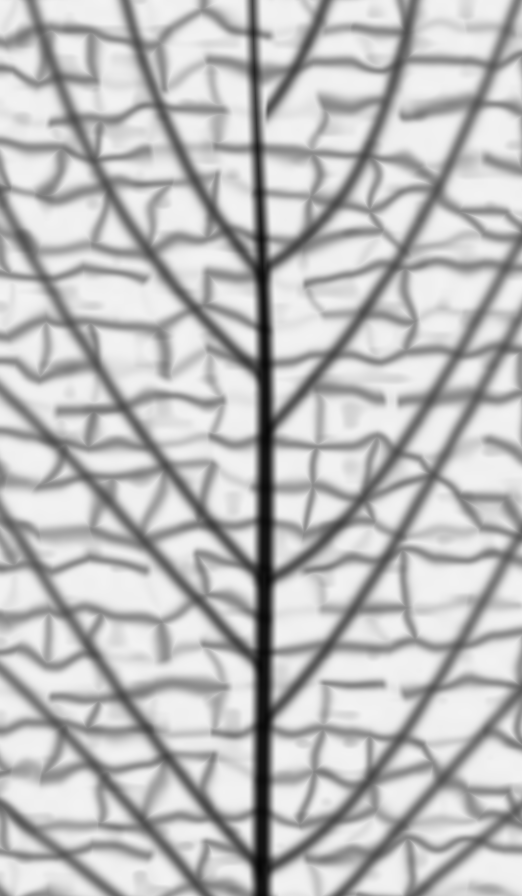
A Shadertoy shader for this texture:

```glsl
const float CANVAS_HEIGHT = 7.68;
const float REPEAT_ROWS = 7.0;
const float MID_COLUMN = 5.0;
const vec2 CELL = vec2(0.45, 0.354);
const int SIDE_VEINS = 8;

// Each vein: root height, then linear, quadratic and quartic rise.
const vec4 LEFT_VEINS[SIDE_VEINS] = vec4[](
    vec4(2.36, 1.15, 0.40, 0.25), vec4(3.22, 0.93, 0.12, 0.06),
    vec4(4.96, 1.03, 0.19, 0.0), vec4(5.72, 1.03, 0.06, -0.009),
    vec4(7.45, 1.08, 0.15, -0.003), vec4(8.20, 1.10, 0.05, -0.01),
    vec4(8.65, 0.78, 0.0, 0.0), vec4(9.90, 1.0, 0.0, 0.0));
const vec4 RIGHT_VEINS[SIDE_VEINS] = vec4[](
    vec4(0.95, 1.15, 1.30, 0.0), vec4(2.30, 0.68, 0.27, 0.38),
    vec4(3.70, 1.00, 0.24, 0.02), vec4(4.98, 0.45, 0.50, -0.02),
    vec4(6.17, 1.00, 0.36, -0.02), vec4(7.45, 0.43, 0.50, -0.02),
    vec4(8.39, 1.13, 0.0, 0.0), vec4(8.75, 0.84, 0.0, 0.0));

vec2 hash2(vec2 p) {
    vec3 h = fract(p.xyx * vec3(0.1031, 0.1030, 0.0973));
    h += dot(h, h.yzx + 33.33);
    return fract((h.xx + h.yz) * h.zy);
}

float noise(vec2 p) {
    vec2 i = floor(p), f = fract(p);
    f = f * f * (3.0 - 2.0 * f);
    float top = mix(hash2(i).x, hash2(i + vec2(1, 0)).x, f.x);
    float bottom = mix(hash2(i + vec2(0, 1)).x, hash2(i + vec2(1, 1)).x, f.x);
    return mix(top, bottom, f.y);
}

float softLine(float dist, float width) {
    float t = dist / width;
    return exp(-t * t);
}

float segmentDistance(vec2 p, vec2 a, vec2 b) {
    vec2 ab = b - a, ap = p - a;
    return length(ap - ab * clamp(dot(ap, ab) / dot(ab, ab), 0.0, 1.0));
}

vec2 repeatId(vec2 id) {
    return vec2(id.x, mod(id.y, REPEAT_ROWS));
}

// Junction of cross veins; the scatter repeats down the leaf.
vec2 junction(vec2 id) {
    vec2 jitter = hash2(repeatId(id) + 17.0) - 0.5;
    float fromMidrib = abs(id.x - MID_COLUMN);
    jitter *= mix(0.25, 0.75, min(fromMidrib * 0.5, 1.0));
    float arch = 0.25 * softLine(id.x - MID_COLUMN + 1.0, 0.6);
    return (id + vec2(0.0, 0.75 - arch) + jitter) * CELL;
}

// Mostly level rungs, joined by scattered steep ties.
float crossVeins(vec2 p) {
    vec2 base = floor(p / CELL);
    float ink = 0.0;
    for (int y = -2; y <= 2; y++)
    for (int x = -2; x <= 2; x++) {
        vec2 id = base + vec2(x, y);
        vec2 start = junction(id);
        vec2 chance = hash2(repeatId(id) + 53.0);
        float rung = segmentDistance(p, start, junction(id + vec2(1, 0)));
        float tie = segmentDistance(p, start, junction(id + vec2(0, 1)));
        float rungInk = mix(0.06, 0.42, smoothstep(0.08, 0.4, chance.x));
        float tieInk = 0.40 * smoothstep(0.45, 0.75, chance.y);
        tieInk *= step(0.5, abs(id.x - MID_COLUMN));
        ink = max(ink, rungInk * softLine(rung, 0.054));
        ink = max(ink, tieInk * softLine(tie, 0.052));
    }
    return ink;
}

// Curved side vein; away is the distance out from the midrib.
float sideVein(float away, float y, vec4 vein) {
    float cube = away * away * away;
    float rise = away * (vein.y + vein.z * away + vein.w * cube);
    float slope = vein.y + 2.0 * vein.z * away + 4.0 * vein.w * cube;
    float dist = abs(y - vein.x + rise) / sqrt(1.0 + slope * slope);
    float outward = clamp(away * 0.5, 0.0, 1.0);
    float strength = mix(0.66, 0.49, outward);
    return strength * softLine(dist, 0.062) * smoothstep(-0.03, 0.02, away);
}

float sideVeins(vec2 p) {
    float ink = 0.0;
    for (int i = 0; i < SIDE_VEINS; i++) {
        ink = max(ink, sideVein(2.24 - p.x, p.y, LEFT_VEINS[i]));
        ink = max(ink, sideVein(p.x - 2.28, p.y, RIGHT_VEINS[i]));
    }
    return ink;
}

float midrib(vec2 p) {
    float axis = mix(2.16, 2.275, smoothstep(-0.5, 3.5, p.y));
    axis -= 0.03 * smoothstep(4.0, 7.5, p.y);
    float halfWidth = mix(0.036, 0.070, smoothstep(0.0, 5.0, p.y));
    float dist = abs(p.x - axis);
    float peak = mix(0.76, 0.92, smoothstep(0.0, 3.0, p.y));
    return peak * (1.0 - smoothstep(halfWidth - 0.055, halfWidth + 0.055, dist));
}

void mainImage(out vec4 fragColor, in vec2 fragCoord) {
    // Leaf space runs downward from the upper left.
    vec2 p = vec2(fragCoord.x, iResolution.y - fragCoord.y) * CANVAS_HEIGHT / iResolution.y;
    vec2 wobble = vec2(noise(p * 4.0), noise(p * 4.0 + 31.0)) - 0.5;

    // Pale tissue with faint loose veinlets.
    float veinlets = smoothstep(0.6, 1.0, noise(p * vec2(5.0, 8.0) + 8.0));
    float tone = 0.95 - 0.015 * noise(p * 9.0) - 0.12 * veinlets;

    // Vein layers from finest to thickest.
    float sides = sideVeins(p + 0.012 * wobble);
    tone *= 1.0 - crossVeins(p + 0.12 * wobble) * (1.0 - 0.9 * sides);
    tone *= 1.0 - sides;
    tone *= 1.0 - midrib(p);
    fragColor = vec4(vec3(tone), 1.0);
}
```
